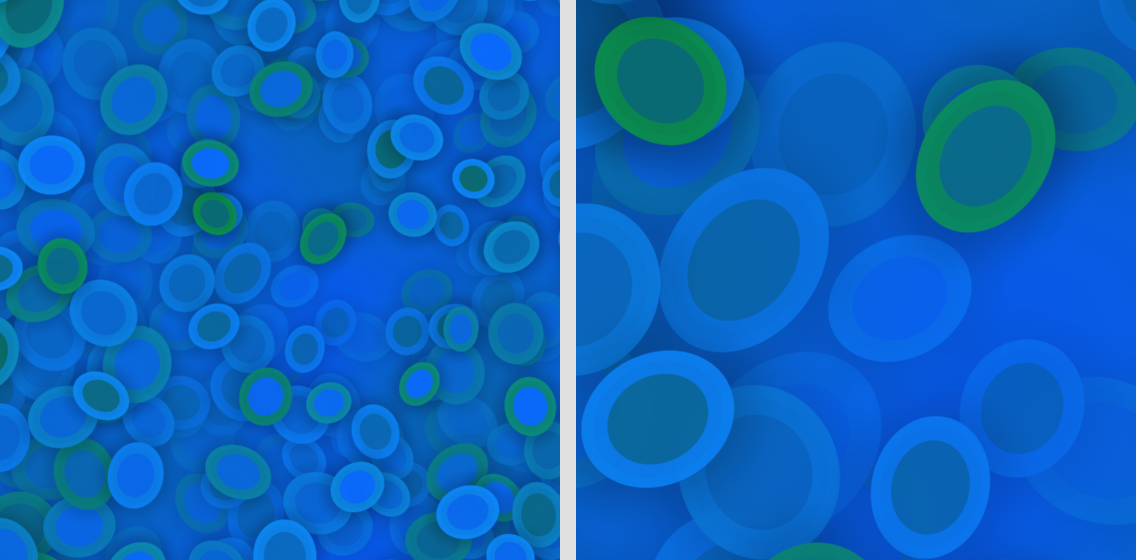
Left: the whole. Right: its middle third, enlarged.
Reproduce this pattern procedurally as a WebGL 1 fragment shader.

```glsl
precision highp float;
// Draws tilted two-tone oval discs drifting in deep blue haze.
// Jittered grids are painted back to front; each layer is veiled by haze
// before the next one adds its soft shadows, rims and cores.

uniform vec2 u_resolution;

const int LAYERS = 8;
const float CELL = 0.2;              // grid spacing
const float JITTER = 0.8;            // scatter within a cell
const float DENSITY = 0.86;          // share of cells holding a disc
const float RADIUS_MIN = 0.034;
const float RADIUS_MAX = 0.086;
const float CORE_SCALE = 0.66;       // core size relative to the rim
const float BAND_SCALE = 0.85;       // faint step inside the rim
const float OPACITY = 0.94;
const float VEIL = 0.21;             // haze added in front of each layer
const float SHADOW_STRENGTH = 0.2;
const float SHADOW_WIDTH = 0.032;

const vec3 HAZE_BRIGHT = vec3(0.03, 0.35, 0.92);
const vec3 HAZE_DULL = vec3(0.03, 0.39, 0.71);
const vec3 RIM_BLUE = vec3(0.05, 0.53, 0.98);
const vec3 RIM_GREEN = vec3(0.04, 0.55, 0.28);
const vec3 CORE_BLUE = vec3(0.04, 0.42, 1.00);
const vec3 CORE_GREEN = vec3(0.04, 0.42, 0.34);

// Four random values per point
vec4 hash4(vec2 p) {
  vec4 q = fract(p.xyxy * vec4(0.1031, 0.1030, 0.0973, 0.1099));
  q += dot(q, q.wzxy + 33.33);
  return fract((q.xxyz + q.yzzw) * q.zywx);
}

float cornerSlope(vec2 corner, vec2 offset) {
  return dot(hash4(corner + 40.0).xy * 2.0 - 1.0, offset);
}

// Gradient noise around zero
float noise(vec2 p) {
  vec2 i = floor(p);
  vec2 f = p - i;
  vec2 u = f * f * f * (f * (f * 6.0 - 15.0) + 10.0);
  vec2 e = vec2(0.0, 1.0);
  float low = mix(cornerSlope(i, f), cornerSlope(i + e.yx, f - e.yx), u.x);
  float high = mix(cornerSlope(i + e, f - e), cornerSlope(i + 1.0, f - 1.0), u.x);
  return mix(low, high, u.y);
}

float cover(float dist, float pixel) {
  return clamp(0.5 - dist / (1.5 * pixel), 0.0, 1.0);
}

// Paints the disc that belongs to one grid cell over the colour below
vec3 paintDisc(vec3 below, vec2 uv, vec2 cell, vec2 origin, float seed, float pixel) {
  vec2 id = cell + 50.0 + seed * 37.0;
  vec4 place = hash4(id);
  vec2 center = (cell + 0.5 + JITTER * (place.xy - 0.5)) * CELL - origin;
  vec2 p = uv - center;
  float reach = RADIUS_MAX + SHADOW_WIDTH;
  if (place.z > DENSITY || dot(p, p) > reach * reach) return below;

  // Size varies by region; shape and tilt are random
  vec4 look = hash4(id + 111.7);
  float region = 0.42 + 0.28 * sin(4.0 * center.x + 1.8) - 0.15 * sin(5.0 * center.y - 1.0);
  float radius = mix(RADIUS_MIN, RADIUS_MAX, clamp(mix(region, place.w, 0.45), 0.0, 1.0));
  vec2 radii = radius * vec2(1.0, mix(0.76, 0.92, look.x));
  float tilt = 3.1416 * look.y;
  float c = cos(tilt);
  float s = sin(tilt);
  p = mat2(c, -s, s, c) * p;

  // Approximate distances to the nested ellipses
  vec2 q = p / radii;
  float k = length(q);
  float slope = k / max(length(q / radii), 0.0001);
  float edge = (k - 1.0) * slope;
  float band = cover((k - BAND_SCALE) * slope, pixel);
  float inside = cover((k - CORE_SCALE) * slope, pixel);

  // Tones, mostly blue with a few greens
  vec3 rim = mix(RIM_BLUE, RIM_GREEN, look.z * look.z * sqrt(look.z));
  vec3 core = mix(CORE_BLUE, CORE_GREEN, look.w * sqrt(look.w));

  // Soft shadow, then rim and core
  float shadow = 1.0 - smoothstep(-0.01, SHADOW_WIDTH, edge);
  vec3 col = below * (1.0 - SHADOW_STRENGTH * shadow);
  vec3 disc = mix(rim * (1.0 - 0.035 * band), core, inside);
  return mix(col, disc, OPACITY * cover(edge, pixel));
}

void main() {
  float side = min(u_resolution.x, u_resolution.y);
  vec2 uv = gl_FragCoord.xy / side;
  float pixel = 1.0 / side;

  float cloud = clamp(0.48 + 1.1 * noise(uv * 3.1 + 3.7), 0.0, 1.0);
  vec3 haze = mix(HAZE_BRIGHT, HAZE_DULL, cloud);
  vec3 col = haze;

  for (int layer = 0; layer < LAYERS; layer++) {
    float seed = float(layer) + 1.0;
    vec2 origin = fract(seed * vec2(0.618, 0.382 * 1.9)) * CELL;
    vec2 home = floor((uv + origin) / CELL - 0.5);
    col = mix(col, haze, VEIL);
    // Four nearest cells reach every disc that can touch this point
    for (int n = 0; n < 4; n++) {
      float row = floor(float(n) * 0.5);
      vec2 cell = home + vec2(float(n) - 2.0 * row, row);
      col = paintDisc(col, uv, cell, origin, seed, pixel);
    }
  }
  gl_FragColor = vec4(col, 1.0);
}
```
